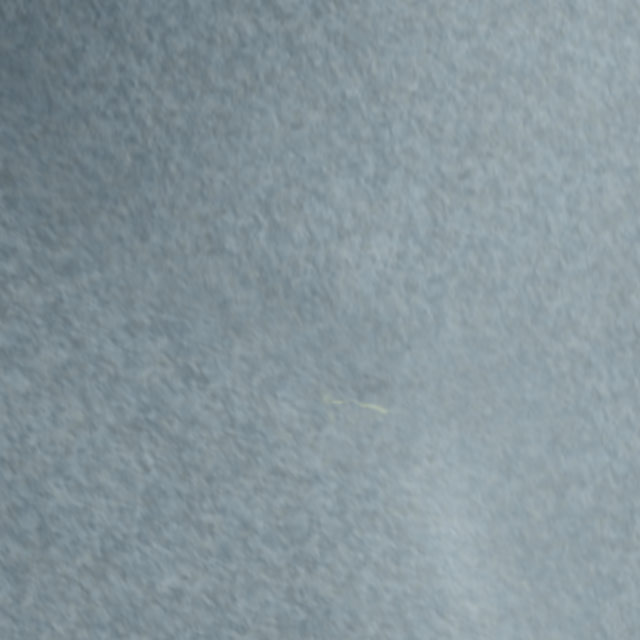
This texture is drawn by a Shadertoy shader. Its source:

```glsl
// Soft blue-grey mottled surface with slanted fine grain, a pale glow and a faint crease.

const vec3 SLATE = vec3(0.36, 0.42, 0.45);
const vec3 MIST = vec3(0.66, 0.72, 0.74);
const vec3 WARM_TINT = vec3(0.022, 0.006, -0.020);
const vec3 CREASE_TINT = vec3(0.10, 0.09, 0.02);

float hash(vec2 cell) {
    vec3 q = fract(vec3(cell.xyx) * 0.1031);
    q += dot(q, q.yzx + 33.33);
    return fract((q.x + q.y) * q.z);
}

// Smooth value noise, centred on zero
float noise(vec2 p) {
    vec2 cell = floor(p);
    vec2 f = fract(p);
    f = f * f * (3.0 - 2.0 * f);
    float low = mix(hash(cell), hash(cell + vec2(1.0, 0.0)), f.x);
    float high = mix(hash(cell + vec2(0.0, 1.0)), hash(cell + vec2(1.0, 1.0)), f.x);
    return mix(low, high, f.y) - 0.5;
}

vec2 rotate(vec2 p, float angle) {
    float c = cos(angle);
    float s = sin(angle);
    return vec2(c * p.x + s * p.y, c * p.y - s * p.x);
}

float fbm(vec2 p) {
    float sum = 0.0;
    float weight = 0.5;
    for (int i = 0; i < 4; i++) {
        sum += weight * noise(p);
        p = rotate(p, 0.7) * 2.0 + 7.3;
        weight *= 0.5;
    }
    return sum;
}

// Soft elliptical spot, 1 at its centre
float spot(vec2 p, vec2 centre, vec2 radius, float angle) {
    vec2 d = rotate(p - centre, angle) / radius;
    return exp(-dot(d, d));
}

// Short soft fibres leaning to the upper left, in three sizes
float grain(vec2 p, float angle) {
    vec2 bend = 0.005 * vec2(noise(p * 45.0), noise(p * 45.0 + 51.0));
    vec2 q = p + bend;
    float coarse = noise(rotate(q, angle + 0.2) * vec2(65.0, 42.0) + 13.0);
    float medium = noise(rotate(q, angle) * vec2(125.0, 75.0) + 37.0);
    float fine = noise(rotate(q, angle - 0.25) * vec2(205.0, 115.0) + 71.0);
    return 0.40 * coarse + 0.75 * medium + 0.45 * fine;
}

// Broad light: dark upper left, bright right, a glow and smudges
float lighting(vec2 p) {
    float side = smoothstep(-0.15, 0.95, p.x);
    float top = mix(0.440, 0.650, side);
    float bottom = mix(0.535, 0.632, side);
    float light = mix(bottom, top, smoothstep(0.25, 1.0, p.y));
    light -= 0.020 * spot(p, vec2(0.0, 1.0), vec2(0.20, 0.30), 0.0);
    light += 0.055 * spot(p, vec2(0.72, 0.12), vec2(0.055, 0.16), 0.25);
    light += 0.020 * spot(p, vec2(0.66, 0.18), vec2(0.18, 0.22), 0.3);
    light += 0.018 * spot(p, vec2(0.56, 0.66), vec2(0.18, 0.16), 0.0);
    light -= 0.032 * spot(p, vec2(0.50, 0.53), vec2(0.10, 0.07), -0.5);
    light -= 0.045 * spot(p, vec2(0.57, 0.395), vec2(0.06, 0.022), -0.1);
    light -= 0.022 * spot(p, vec2(0.50, 0.08), vec2(0.06, 0.12), 0.0);
    return light + 0.035 * fbm(p * 7.0 + 4.0);
}

// Thin broken arc
float crease(vec2 p) {
    float x = p.x - 0.56;
    float arc = 0.370 - 2.8 * x * x - 0.10 * x + 0.010 * noise(p * 60.0);
    float offset = (p.y - arc) / 0.0038;
    float ends = smoothstep(0.505, 0.535, p.x) * (1.0 - smoothstep(0.59, 0.63, p.x));
    return exp(-offset * offset) * ends * (0.75 + noise(p * 70.0 + 9.0));
}

void mainImage(out vec4 fragColor, in vec2 fragCoord) {
    vec2 p = fragCoord / iResolution.xy;

    // Light and grain; the fibres lie flatter towards the lower left
    float flatter = smoothstep(0.35, 0.75, 0.5 * (2.0 - p.x - p.y) + 0.3 * noise(p * 5.0));
    float fibres = mix(grain(p, 0.40), grain(p + 3.0, 0.80), flatter);
    float strength = mix(0.112, 0.085, smoothstep(0.3, 0.9, p.x));
    float light = lighting(p) + strength * fibres;
    vec3 color = mix(SLATE, MIST, (light - SLATE.g) / (MIST.g - SLATE.g));

    // Slight colour drift between warm and blue flecks
    float warmFleck = noise(rotate(p, 0.5) * 80.0 + 90.0);
    float warmPatch = noise(rotate(p, 0.9) * 26.0 + 33.0);
    color += WARM_TINT * (0.6 * warmFleck + 0.4 * warmPatch);

    // Pale crease and the flecks at its left end
    float flecks = spot(p, vec2(0.512, 0.378), vec2(0.009, 0.007), 0.4);
    flecks += spot(p, vec2(0.518, 0.348), vec2(0.005, 0.009), 0.2);
    color += CREASE_TINT * (crease(p) + 0.6 * flecks);

    fragColor = vec4(clamp(color, 0.0, 1.0), 1.0);
}
```
